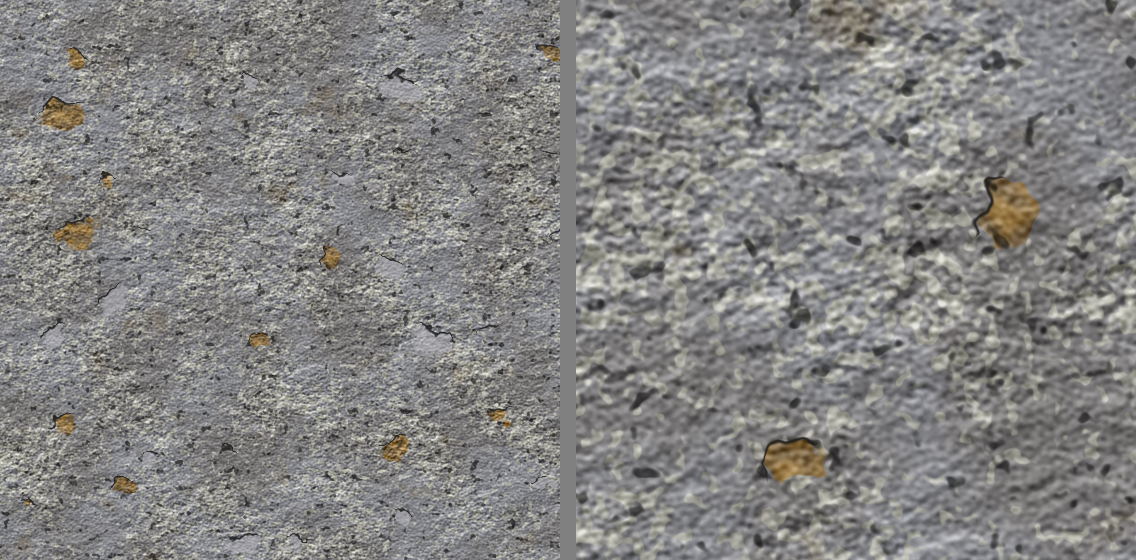
Left, the full canvas; right, a detail of the centre.
Reproduce this texture procedurally as a Shadertoy shader.

```glsl
// Weathered grey rock face: gritty relief, pale lichen, pits, chipped hollows and ochre stains.

vec2 hash2(vec2 p) {
    vec3 q = fract(p.xyx * vec3(.1031, .1030, .0973));
    q += dot(q, q.yzx + 33.33);
    return fract((q.xx + q.yz) * q.zy);
}

vec2 gradientAt(vec2 cell) {
    float angle = 6.2832 * hash2(cell).x;
    return vec2(cos(angle), sin(angle));
}

// Gradient noise, roughly -0.7 to 0.7
float noise(vec2 p) {
    vec2 i = floor(p), f = p - i;
    vec2 u = f * f * f * (f * (f * 6. - 15.) + 10.);
    vec2 e = vec2(0, 1);
    float a = dot(gradientAt(i), f);
    float b = dot(gradientAt(i + e.yx), f - e.yx);
    float c = dot(gradientAt(i + e.xy), f - e.xy);
    float d = dot(gradientAt(i + e.yy), f - e.yy);
    return mix(mix(a, b, u.x), mix(c, d, u.x), u.y);
}

float fbm(vec2 p, int octaves, float gain) {
    float sum = 0., amp = 1.;
    for (int i = 0; i < octaves; i++) {
        sum += amp * noise(p);
        p = mat2(1.6, 1.2, -1.2, 1.6) * p + 17.3;
        amp *= gain;
    }
    return sum;
}

// Surface height, slightly stretched sideways
float relief(vec2 p) {
    return .7 * fbm(p * vec2(11, 14) + 5., 5, .75);
}

// Scattered chips: x = rim shadow, y = ochre hollow, z = pale broken face
vec3 chips(vec2 p) {
    vec3 chip = vec3(0);
    float ragged = .026 * noise(p * 26.) + .012 * noise(p * 70. + 9.) + .004 * noise(p * 160.);
    vec2 home = floor(p * 6.);
    for (int y = -1; y <= 1; y++)
    for (int x = -1; x <= 1; x++) {
        vec2 cell = home + vec2(x, y);
        vec2 place = hash2(cell + 31.), kind = hash2(cell + 77.), form = hash2(cell + 143.);
        if (kind.x > .72) continue;

        float angle = 1.3 * (form.x - .4);
        float size = mix(.016, .05, form.y * form.y);
        vec2 q = p - (cell + .1 + .8 * place) / 6.;
        q = mat2(cos(angle), -sin(angle), sin(angle), cos(angle)) * q;

        // The rim arches over the hollow and tapers to both ends
        float along = q.x / size;
        float taper = max(0., 1. - along * along);
        float rim = q.y - .3 * size * taper + ragged * .8;
        float depth = (.003 + .1 * size) * taper + .0004;
        float shadow = smoothstep(.0015, -.001, rim) * smoothstep(-depth, -.3 * depth, rim);
        shadow *= smoothstep(0., .25, taper);

        float spread = length((q + vec2(0, .3 * size)) / vec2(.85, .65)) + ragged * 1.5;
        float hollow = smoothstep(size, size * .75, spread) * smoothstep(.001, -.002, rim);
        float ochre = hollow * step(kind.y, .4);
        float pale = hollow * step(.62, kind.y);
        chip = max(chip, vec3(shadow, ochre, pale));
    }
    return chip;
}

void mainImage(out vec4 fragColor, in vec2 fragCoord) {
    vec2 p = fragCoord / iResolution.y;
    vec3 chip = chips(p);

    // Broad patches of violet-brown and blue-grey stone
    float patches = fbm(p * 6. + 40., 4, .6);
    vec3 color = mix(vec3(.465, .455, .455), vec3(.52, .525, .545), smoothstep(-.35, .35, patches));

    // Crusty lichen flecks, gathered in loose colonies
    float colony = fbm(p * 9. + 80., 3, .6);
    float flecks = noise(p * 85.) + .7 * noise(p * 180. + 3.) + .55 * colony;
    float lichen = smoothstep(.05, .35, flecks) * (1. - chip.z);
    color = mix(color, vec3(.70, .70, .645), .7 * lichen);

    // Faint rusty wash and the stained or freshly broken hollows
    float rust = smoothstep(.35, .8, fbm(p * 13. + 120., 4, .6));
    color = mix(color, vec3(.47, .42, .34), .45 * rust);
    vec3 ochreColor = mix(vec3(.43, .34, .21), vec3(.62, .48, .25), smoothstep(-.3, .3, noise(p * 60.)));
    color = mix(color, ochreColor, .85 * chip.y);
    color = mix(color, vec3(.65, .65, .67), .8 * chip.z);

    // Light from above catches the grit; smooth patches are calmer
    float slope = relief(p) - relief(p + vec2(-.0007, .002));
    float roughness = mix(.75, 1.25, smoothstep(-.4, .4, colony)) * (1. - .5 * chip.z);
    color += roughness * (slope + .13 * noise(p * 230. + 50.));

    // Small pits and the shadows under the chipped rims
    float pits = smoothstep(.32, .55, noise(p * vec2(42, 66) + 60.) + .45 * noise(p * 150.));
    color *= 1. - .55 * pits * (1. - .7 * chip.z);
    color = mix(color, vec3(.10, .10, .105), .85 * chip.x);

    fragColor = vec4(clamp(color, .04, .9), 1);
}
```
